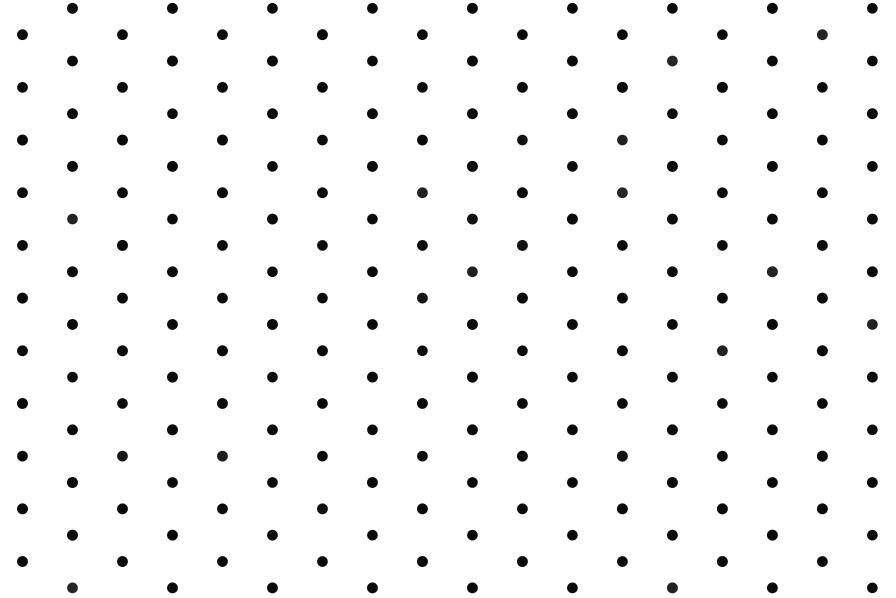
Give the GLSL for this pattern, as a Shadertoy shader.

```glsl
// Lengths are fractions of the canvas height
const vec2 SPACING = vec2(0.0836, 0.0881);    // column pitch, dot pitch in a column
const vec2 FIRST_DOT = vec2(0.0376, 0.0610);  // lowest dot of the leftmost column
const float RADIUS = 0.0090;
const float RADIUS_VARIATION = 0.02;
const vec3 PAPER = vec3(1.0);
const vec3 INK = vec3(0.04);
const vec3 FADED_INK = vec3(0.15);
const float FADED_START = 0.88;               // hash above which ink begins to fade

float hash(vec2 p) {
    return fract(sin(dot(p, vec2(127.1, 311.7))) * 43758.5453);
}

void mainImage(out vec4 fragColor, in vec2 fragCoord) {
    float pixel = 1.0 / iResolution.y;
    vec2 grid = (fragCoord * pixel - FIRST_DOT) / SPACING;

    // Every second column is shifted by half a dot pitch
    float column = floor(grid.x + 0.5);
    grid.y -= 0.5 * mod(column, 2.0);
    vec2 cell = vec2(column, floor(grid.y + 0.5));
    vec2 offset = (grid - cell) * SPACING;

    // Slight print variation from dot to dot
    float radius = RADIUS * (1.0 + RADIUS_VARIATION * (2.0 * hash(cell + 17.0) - 1.0));
    float fade = smoothstep(FADED_START, 1.0, hash(cell));
    vec3 ink = mix(INK, FADED_INK, fade);

    // Antialiased disc
    float dist = length(offset) - radius;
    float coverage = clamp(0.5 - dist / pixel, 0.0, 1.0);
    fragColor = vec4(mix(PAPER, ink, coverage), 1.0);
}
```
